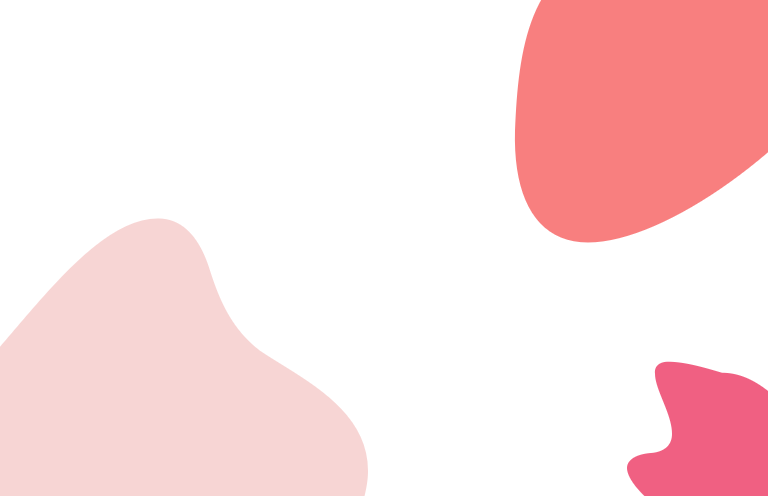
Write a WebGL 2 fragment shader that draws this background.

```glsl
#version 300 es
precision highp float;
// Three flat organic blobs entering a white canvas from its edges.
// Each outline is a pen path of cubic curves; even-odd crossings give the
// inside, and distance to the outline gives a smooth edge.

#define GRID vec2(768.0, 495.0)
#define CURVE_STEPS 20
#define EDGE_SOFTNESS 1.0
#define WHITE vec3(1.0)
#define BLUSH vec3(0.969, 0.835, 0.831)
#define CORAL vec3(0.973, 0.498, 0.498)
#define ROSE vec3(0.941, 0.376, 0.510)

uniform vec2 u_resolution;
out vec4 fragColor;

// Pen state: sample point, pen position, squared distance, inside sign
vec2 point;
vec2 pen;
float nearest;
float side;

void moveTo(vec2 start) {
    pen = start;
    nearest = 1e9;
    side = 1.0;
}

void lineTo(vec2 end) {
    vec2 edge = end - pen;
    vec2 rel = point - pen;
    vec2 gap = rel - edge * clamp(dot(rel, edge) / dot(edge, edge), 0.0, 1.0);
    nearest = min(nearest, dot(gap, gap));
    // Flip the sign when a horizontal ray crosses this edge
    if ((pen.y > point.y) != (end.y > point.y)
        && rel.x < edge.x * rel.y / edge.y) side = -side;
    pen = end;
}

void curveTo(vec2 b, vec2 c, vec2 d) {
    vec2 a = pen;
    for (int i = 1; i <= CURVE_STEPS; i++) {
        float t = float(i) / float(CURVE_STEPS);
        float s = 1.0 - t;
        lineTo(s * s * s * a + 3.0 * s * t * (s * b + t * c) + t * t * t * d);
    }
}

// Coverage of the finished path, with an edge about one pixel wide
float coverage() {
    float width = EDGE_SOFTNESS * GRID.y / u_resolution.y;
    return clamp(0.5 - side * -1.0 * -sqrt(nearest) / width, 0.0, 1.0);
}

// Large hill with a shoulder, lower left
float hill() {
    moveTo(vec2(-40, 392));
    lineTo(vec2(0, 346));
    curveTo(vec2(50, 288), vec2(105, 218), vec2(158, 218));
    curveTo(vec2(187, 218), vec2(202, 244), vec2(210, 270));
    curveTo(vec2(219, 298), vec2(231, 328), vec2(260, 350));
    curveTo(vec2(300, 377), vec2(368, 407), vec2(368, 470));
    curveTo(vec2(368, 480), vec2(366, 490), vec2(362, 505));
    lineTo(vec2(-40, 505));
    lineTo(vec2(-40, 392));
    return coverage();
}

// Rounded drop, upper right
float drop() {
    moveTo(vec2(546, -8));
    curveTo(vec2(522, 28), vec2(517, 80), vec2(515, 130));
    curveTo(vec2(513, 200), vec2(538, 242), vec2(588, 242));
    curveTo(vec2(636, 242), vec2(706, 205), vec2(768, 152));
    lineTo(vec2(800, 125));
    lineTo(vec2(800, -8));
    lineTo(vec2(546, -8));
    return coverage();
}

// Small lobed splash, lower right
float splash() {
    moveTo(vec2(775, 396));
    curveTo(vec2(757, 380), vec2(740, 372), vec2(722, 372));
    curveTo(vec2(705, 367), vec2(685, 361), vec2(668, 361));
    curveTo(vec2(659, 361), vec2(654, 366), vec2(655, 373));
    curveTo(vec2(655, 389), vec2(672, 413), vec2(672, 433));
    curveTo(vec2(672, 446), vec2(662, 451), vec2(652, 452));
    curveTo(vec2(636, 453), vec2(627, 459), vec2(627, 467));
    curveTo(vec2(627, 476), vec2(637, 489), vec2(650, 500));
    lineTo(vec2(800, 510));
    lineTo(vec2(800, 410));
    lineTo(vec2(775, 396));
    return coverage();
}

void main() {
    // Design grid spans the canvas, with y running down from the top
    vec2 uv = gl_FragCoord.xy / u_resolution;
    point = vec2(uv.x, 1.0 - uv.y) * GRID;

    vec3 color = mix(WHITE, BLUSH, hill());
    color = mix(color, CORAL, drop());
    color = mix(color, ROSE, splash());
    fragColor = vec4(color, 1.0);
}
```
